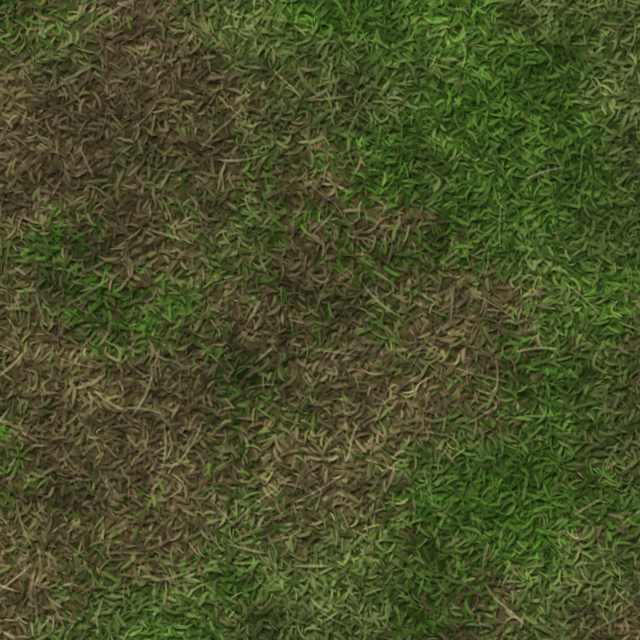
A three.js fragment shader for this texture:

```glsl
varying vec2 vUv;

#define BLADE_LAYERS 8
#define BLADE_CELLS 48.0
#define BLADE_SIZE vec2(0.0185, 0.0043)
#define STRAW_CELLS 11.0
#define STRAW_SIZE vec2(0.05, 0.0034)
#define PATCH_SCALE 3.6
#define SHADOW 0.24
#define DARK_GREEN vec3(0.15, 0.22, 0.07)
#define LIGHT_GREEN vec3(0.46, 0.54, 0.28)
#define DARK_BROWN vec3(0.23, 0.19, 0.12)
#define LIGHT_TAN vec3(0.58, 0.53, 0.38)
#define STRAW vec3(0.60, 0.57, 0.42)

vec4 hash4(vec2 p) {
  vec4 k = vec4(dot(p, vec2(127.1, 311.7)), dot(p, vec2(269.5, 183.3)),
                dot(p, vec2(419.2, 371.9)), dot(p, vec2(97.3, 157.1)));
  return fract(sin(k) * 43758.5453);
}

float noise(vec2 p) {
  vec2 i = floor(p);
  vec2 f = fract(p);
  f = f * f * (3.0 - 2.0 * f);
  float low = mix(hash4(i).x, hash4(i + vec2(1.0, 0.0)).x, f.x);
  float high = mix(hash4(i + vec2(0.0, 1.0)).x, hash4(i + 1.0).x, f.x);
  return mix(low, high, f.y);
}

float fbm(vec2 p) {
  float sum = 0.0;
  float weight = 0.5;
  for (int i = 0; i < 4; i++) {
    sum += weight * noise(p);
    p = p * 2.1 + 17.3;
    weight *= 0.5;
  }
  return sum / 0.9375;
}

// Soft coverage of a bent, tapering blade; size is half length, half width
float bladeMask(vec2 p, vec2 size, float bend) {
  float t = p.x / size.x;
  float width = size.y * (1.0 - 0.6 * t * t);
  float across = abs(p.y - bend * size.x * (t * t - 0.3)) / width;
  return (1.0 - smoothstep(0.05, 1.05, across)) * (1.0 - smoothstep(0.45, 1.0, abs(t)));
}

vec3 bladeColor(vec4 rnd, float dry, float lush) {
  float tone = rnd.x * 0.8 + rnd.y * 0.2;
  vec3 green = mix(DARK_GREEN, LIGHT_GREEN, tone);
  green *= mix(vec3(1.06, 0.98, 1.12), vec3(0.86, 1.03, 0.76), lush);
  vec3 brown = mix(DARK_BROWN, LIGHT_TAN, tone * tone * 0.5 + tone * 0.5);
  return mix(green, brown, smoothstep(-0.3, 0.3, dry - rnd.z));
}

// One blade per jittered cell, each casting a faint shadow below itself
vec3 drawLayer(vec3 col, vec2 uv, float cells, vec2 size, float seed,
               float dry, float lush, float straw) {
  vec2 grid = uv * cells + seed * vec2(0.37, 0.61);
  vec2 home = floor(grid);
  for (int j = -1; j <= 1; j++) {
    for (int i = -1; i <= 1; i++) {
      vec2 cell = home + vec2(float(i), float(j));
      vec4 place = hash4(cell + seed * 13.7);
      vec4 look = hash4(cell + seed * 7.9 + 41.3);
      vec2 p = (grid - cell - place.xy) / cells;
      float angle = place.z * 6.2832;
      mat2 turn = mat2(cos(angle), -sin(angle), sin(angle), cos(angle));
      vec2 scale = size * vec2(mix(0.45, 1.1, place.w), mix(0.65, 1.25, look.w));
      float bend = (look.y - 0.5) * mix(0.8, 0.4, straw);
      float present = mix(1.0, step(look.z, 0.1 + 0.6 * dry), straw);
      float mask = bladeMask(turn * p, scale, bend) * present;
      vec2 below = p + vec2(-0.0018, 0.0036);
      float shade = bladeMask(turn * below, scale * vec2(1.0, 1.3), bend) * present;
      vec3 tint = bladeColor(look, dry, lush);
      tint = mix(tint, STRAW * (0.8 + 0.3 * look.x), straw);
      col *= 1.0 - SHADOW * shade * (1.0 - 0.5 * straw);
      col = mix(col, tint, mask * mix(0.82, 0.25 + 0.4 * look.w, straw));
    }
  }
  return col;
}

void main() {
  // Broad patches of dry and lush turf, drier towards the left
  float patches = fbm(vUv * PATCH_SCALE + 5.2) + 0.24 * (0.5 - vUv.x);
  float dry = mix(0.04, 0.92, smoothstep(0.42, 0.76, patches));
  float lush = smoothstep(0.3, 0.7, fbm(vUv * PATCH_SCALE * 1.7 + 31.8));

  // Shaded thatch under the blades
  float thatch = noise(vUv * 95.0);
  vec3 col = mix(DARK_GREEN, DARK_BROWN, dry) * (0.85 + 0.7 * thatch);

  for (int n = 0; n < BLADE_LAYERS; n++) {
    col = drawLayer(col, vUv, BLADE_CELLS, BLADE_SIZE, float(n) + 1.0, dry, lush, 0.0);
  }

  // Sparse long straws lying on top
  for (int n = 0; n < 2; n++) {
    col = drawLayer(col, vUv, STRAW_CELLS, STRAW_SIZE, float(n) + 21.0, dry, lush, 1.0);
  }

  // Slow changes of light and small shaded clumps
  float light = 0.66 + 0.62 * fbm(vUv * 7.0 + 63.1);
  light += 0.34 * noise(vUv * 34.0 + 11.7);
  gl_FragColor = vec4(col * light, 1.0);
}
```
